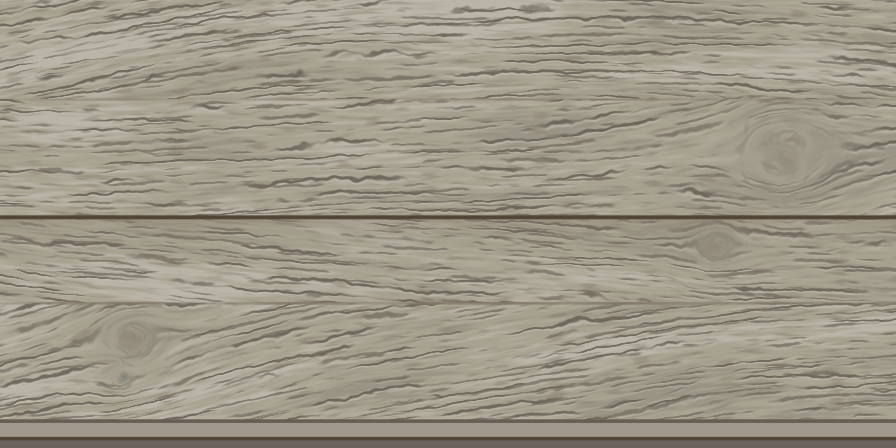
Reproduce this texture procedurally as a WebGL 2 fragment shader.

```glsl
#version 300 es
precision highp float;
// Four pale weathered oak boards with knots, open pores, seams and a lower trim.
uniform vec2 u_resolution;
out vec4 outColor;

const vec3 PALE = vec3(0.73, 0.71, 0.66);
const vec3 OAK = vec3(0.66, 0.64, 0.57);
const vec3 DULL = vec3(0.60, 0.58, 0.52);
const vec3 BROWN = vec3(0.53, 0.49, 0.43);
const vec3 PORE = vec3(0.40, 0.37, 0.33);
const vec3 SEAM = vec3(0.32, 0.27, 0.21);
const vec3 SLATE = vec3(0.43, 0.44, 0.46);
const vec3 TRIM = vec3(0.63, 0.60, 0.55);
const vec3 BASE = vec3(0.42, 0.38, 0.37);

// Board joints from top to bottom, in canvas heights
const float JOINTS[3] = float[3](0.778, 0.515, 0.323);
// Grain of each board: slope, bend, centre of bend
const vec3 GRAIN[4] = vec3[4](vec3(0.03, -0.07, 1.1), vec3(0.05, 0.02, 0.9),
                              vec3(-0.06, 0.02, 1.0), vec3(0.13, -0.03, 1.3));
// Knots: centre, radius, board
const vec4 KNOTS[4] = vec4[4](vec4(1.745, 0.66, 0.095, 1.0), vec4(1.60, 0.45, 0.045, 2.0),
                              vec4(0.29, 0.242, 0.06, 3.0), vec4(0.273, 0.156, 0.026, 3.0));

vec2 hashGradient(vec2 cell) {
  vec3 q = fract(cell.xyx * vec3(0.1031, 0.1030, 0.0973));
  q += dot(q, q.yzx + 33.33);
  float angle = 6.2832 * fract((q.x + q.y) * q.z);
  return vec2(cos(angle), sin(angle));
}

float gradientNoise(vec2 p) {
  vec2 i = floor(p), f = p - i;
  vec2 u = f * f * f * (f * (f * 6.0 - 15.0) + 10.0);
  vec2 e = vec2(1.0, 0.0);
  float low = mix(dot(hashGradient(i), f), dot(hashGradient(i + e), f - e), u.x);
  float high = mix(dot(hashGradient(i + e.yx), f - e.yx), dot(hashGradient(i + 1.0), f - 1.0), u.x);
  return mix(low, high, u.y);
}

// Soft horizontal line of the given half width
float line(float y, float centre, float halfWidth, float soft) {
  return 1.0 - smoothstep(halfWidth - soft, halfWidth + soft, abs(y - centre));
}

// Thin wavering cracks, one per grain row, each broken into tapered lengths.
// Returns dark crack in x and its lit lower lip in y.
vec2 cracks(vec2 g, float rows, float lengthScale, float cover, float soft) {
  float phase = g.y * rows + 1.1 * gradientNoise(g * vec2(2.6, rows * 0.35));
  phase += 0.34 * gradientNoise(g * vec2(19.0, rows * 0.5)) + 0.16 * gradientNoise(g * vec2(55.0, rows));
  float row = floor(phase);
  float off = (phase - row - 0.5) / rows;
  float run = gradientNoise(vec2(g.x * lengthScale + row * 3.71, row * 0.63 + 0.4));
  run += 0.45 * gradientNoise(vec2(g.x * lengthScale * 4.0, row * 1.37 + 0.3));
  float present = smoothstep(-0.08, 0.22, run + cover);
  float halfWidth = 0.0008 + 0.0018 * present;
  float dark = line(off, 0.0, halfWidth, soft);
  float lit = line(off, -0.0046, 0.002, soft);
  return vec2(dark, lit) * present;
}

// Grain lines flow around a knot like a stream around a stone
float knotFlow(vec2 d, float radius) {
  float a2 = radius * radius;
  return -d.y * a2 / (dot(d, d) + 0.6 * a2);
}

vec3 drawKnot(vec3 color, vec2 d, float radius, vec3 heart) {
  float r = length(d) / radius;
  r += 0.40 * gradientNoise(d / radius * 1.3 + radius * 90.0) + 0.10 * gradientNoise(d / radius * 5.0);
  float body = exp(-r * r * 1.1);
  float rings = smoothstep(0.45, 1.0, sin(r * 17.0));
  float broken = smoothstep(-0.1, 0.4, gradientNoise(d / radius * 2.5 + 8.0));
  color = mix(color, DULL, 0.55 * body);
  color = mix(color, BROWN, 0.75 * rings * broken * body);
  return mix(color, heart, 0.4 * (1.0 - smoothstep(0.1, 0.5, r)));
}

vec3 drawBoards(vec2 p, float soft) {
  int board = 0;
  for (int i = 0; i < 3; i++) board += p.y < JOINTS[i] ? 1 : 0;
  vec3 grain = GRAIN[board];
  float bend = p.x - grain.z;
  float along = p.y - grain.x * p.x - grain.y * bend * bend;
  along += 0.022 * gradientNoise(p * vec2(1.7, 4.0) + float(board) * 9.0);
  float calm = 1.0;
  for (int i = 0; i < 4; i++) {
    vec4 k = KNOTS[i];
    if (int(k.w) != board) continue;
    vec2 d = (p - k.xy) * vec2(0.8, 1.0);
    along += knotFlow(d, k.z);
    calm *= 1.0 - 0.8 * exp(-dot(d, d) / (k.z * k.z));
  }
  vec2 g = vec2(p.x, along) + float(board) * vec2(13.7, 5.3);

  // Wood tone: broad patches, long streaks, fine fibres
  float tone = 0.75 * gradientNoise(g * vec2(1.6, 9.0)) + 0.50 * gradientNoise(g * vec2(3.0, 46.0));
  tone += 0.50 * gradientNoise(g * vec2(12.0, 120.0)) + 0.12 * (1.0 - p.x) + 0.03;
  vec3 color = mix(OAK, PALE, smoothstep(0.0, 0.5, tone));
  color = mix(color, DULL, smoothstep(0.0, 0.45, -tone));

  // Long cracks, finer short ones, and faint pore specks
  vec2 coarse = cracks(g, 44.0, 3.2, 0.02, soft);
  vec2 fine = cracks(g + 3.3, 71.0, 6.0, -0.06, soft);
  float specks = smoothstep(0.12, 0.5, gradientNoise(g * vec2(16.0, 105.0) + 57.0));
  color = mix(color, PALE * 1.03, 0.6 * calm * max(coarse.y, 0.6 * fine.y));
  color = mix(color, BROWN, 0.45 * specks * calm);
  color = mix(color, PORE, calm * max(0.85 * coarse.x, 0.6 * fine.x));

  for (int i = 0; i < 4; i++) {
    vec4 k = KNOTS[i];
    vec3 heart = i == 3 ? SLATE : BROWN;
    if (int(k.w) == board) color = drawKnot(color, (p - k.xy) * vec2(0.85, 1.0), k.z, heart);
  }
  return color;
}

void main() {
  vec2 p = gl_FragCoord.xy / u_resolution.y;
  float soft = 0.4 / u_resolution.y + 0.0006;
  vec3 color = drawBoards(p, soft);

  // Two faint joints and one deep joint with shade below it
  float wear = 0.45 + 0.6 * gradientNoise(vec2(p.x * 6.0, 2.4));
  color = mix(color, BROWN, wear * line(p.y, JOINTS[0], 0.0025, soft));
  color = mix(color, BROWN * 0.96, (wear + 0.2) * line(p.y, JOINTS[2], 0.003, soft));
  float below = JOINTS[1] - p.y;
  color = mix(color, BROWN, 0.45 * step(0.0, below) * exp(-below * 28.0));
  color = mix(color, SEAM, line(p.y, JOINTS[1], 0.0045, soft * 1.6));

  // Lower trim: shadow gap, light strip, dark groove, base
  color = mix(color, TRIM, 1.0 - smoothstep(0.058 - soft, 0.058 + soft, p.y));
  color = mix(color, PORE, line(p.y, 0.060, 0.004, soft));
  color = mix(color, BASE, 1.0 - smoothstep(0.022 - soft, 0.022 + soft, p.y));
  color = mix(color, SEAM, line(p.y, 0.021, 0.004, soft));
  outColor = vec4(color, 1.0);
}
```
